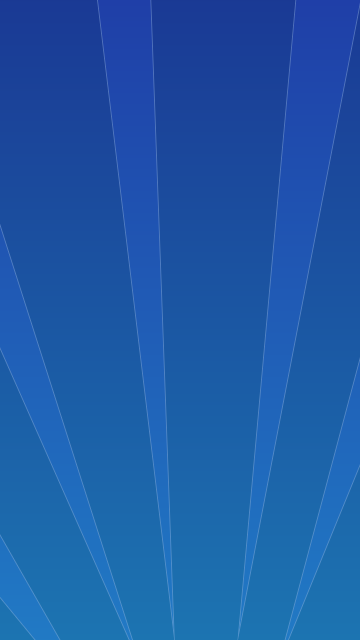
Write a Shadertoy shader that draws this background.

```glsl
// Blue vertical gradient crossed by five pale beams that fan upward.
// Each beam is a wedge: the signed distance to two sloped lines from an apex
// gives its fill, and the same distance near zero gives its thin bright rim.

const float ASPECT = 0.5625;
const float RIM_WIDTH = 0.0013;
const vec3 SKY_LOW = vec3(0.110, 0.455, 0.695);
const vec3 SKY_HIGH = vec3(0.103, 0.225, 0.582);
const vec3 BEAM_GLOW = vec3(0.018, 0.022, 0.075);
const vec3 RIM_COLOUR = vec3(0.62, 0.74, 0.90);
const float RIM_OPACITY = 0.42;

// Apex x, apex y, then the left and right edge slopes (dx per unit of height).
const int BEAM_COUNT = 5;
const vec4 BEAMS[BEAM_COUNT] = vec4[BEAM_COUNT](
    vec4(0.1823, -0.1549, -0.8235, -0.5714),
    vec4(0.2204, -0.0417, -0.4429, -0.3193),
    vec4(0.2721, 0.0065, -0.1206, -0.0367),
    vec4(0.3724, 0.0065, 0.0904, 0.1927),
    vec4(0.4357, -0.0365, 0.2663, 0.4095));

// Signed distance from a sloped line; positive to its right.
float slopedLine(vec2 offset, float slope) {
    return (offset.x - slope * offset.y) / sqrt(1.0 + slope * slope);
}

// Negative inside the wedge above its apex.
float wedge(vec2 p, vec4 beam) {
    vec2 offset = p - beam.xy;
    return max(-slopedLine(offset, beam.z), slopedLine(offset, beam.w));
}

// Smooth coverage of the region where the distance is negative.
float coverage(float dist, float pixel) {
    return clamp(0.5 - dist / pixel, 0.0, 1.0);
}

void mainImage(out vec4 fragColor, in vec2 fragCoord) {
    vec2 uv = fragCoord / iResolution.xy;
    vec2 p = uv * vec2(ASPECT, 1.0);
    float pixel = 1.0 / iResolution.y;

    // Background gradient
    vec3 colour = mix(SKY_LOW, SKY_HIGH, uv.y);

    // Beams and their rims
    for (int i = 0; i < BEAM_COUNT; i++) {
        float dist = wedge(p, BEAMS[i]);
        float rim = coverage(abs(dist) - 0.5 * RIM_WIDTH, pixel);
        colour += BEAM_GLOW * coverage(dist, pixel);
        colour = mix(colour, RIM_COLOUR, rim * RIM_OPACITY);
    }

    fragColor = vec4(colour, 1.0);
}
```
